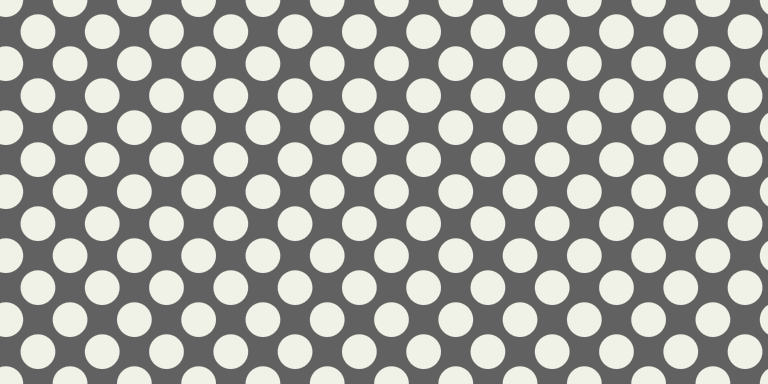
Reproduce this pattern procedurally as a Shadertoy shader.

```glsl
// Polka dots: pale round dots on a flat grey ground, in staggered rows.
// Two rectangular lattices, offset by half a period, give the stagger;
// the distance to the nearest dot centre gives a smooth-edged disc.

// Lengths are fractions of the canvas height.
const vec2 PERIOD = vec2(0.1674, 0.16667);
const vec2 FIRST_DOT = vec2(0.0151, 0.0009);
const float DOT_RADIUS = 0.0452;
const float EDGE_PIXELS = 1.1;

const vec3 GROUND_COLOR = vec3(0.38, 0.38, 0.38);
const vec3 DOT_COLOR = vec3(0.94, 0.95, 0.91);

// Distance to the nearest point of a lattice through the origin.
float latticeDistance(vec2 p) {
    vec2 cell = fract(p / PERIOD + 0.5) - 0.5;
    return length(cell * PERIOD);
}

// Signed distance to the staggered dots, negative inside.
float dotsDistance(vec2 p) {
    float mainRows = latticeDistance(p);
    float shiftedRows = latticeDistance(p - 0.5 * PERIOD);
    return min(mainRows, shiftedRows) - DOT_RADIUS;
}

void mainImage(out vec4 fragColor, in vec2 fragCoord) {
    vec2 p = fragCoord / iResolution.y - FIRST_DOT;

    // Edge coverage, about one pixel wide at any size
    float edgeWidth = EDGE_PIXELS / iResolution.y;
    float coverage = clamp(0.5 - dotsDistance(p) / edgeWidth, 0.0, 1.0);

    fragColor = vec4(mix(GROUND_COLOR, DOT_COLOR, coverage), 1.0);
}
```
